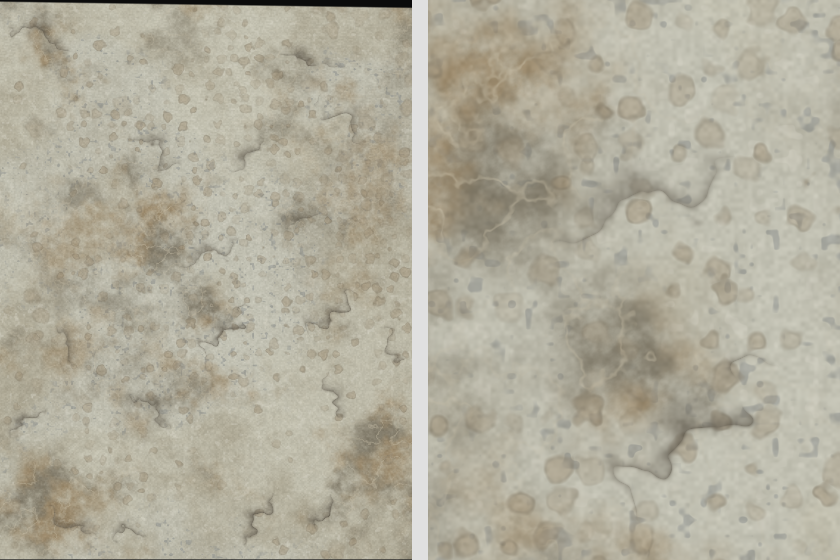
Left, the full canvas; right, a detail of the centre.
Write a Shadertoy shader that draws this texture.

```glsl
float hash(vec2 p) {
    return fract(sin(dot(p, vec2(127.1, 311.7))) * 43758.5453);
}

float noise(vec2 p) {
    vec2 i = floor(p), f = fract(p);
    f = f * f * (3.0 - 2.0 * f);
    return mix(mix(hash(i), hash(i + vec2(1, 0)), f.x),
               mix(hash(i + vec2(0, 1)), hash(i + vec2(1, 1)), f.x), f.y);
}

float fbm(vec2 p) {
    float sum = 0.0, amp = 0.5;
    for (int i = 0; i < 5; i++) {
        sum += amp * noise(p);
        p = mat2(1.6, 1.2, -1.2, 1.6) * p + 7.3;
        amp *= 0.5;
    }
    return sum;
}

// Broad weathered areas: xy is the centre, z the radius
float stainField(vec2 p) {
    vec3 stains[7] = vec3[7](
        vec3(0.35, 0.43, 0.085), vec3(0.26, 0.60, 0.080), vec3(0.62, 0.72, 0.065),
        vec3(0.54, 0.63, 0.050), vec3(0.08, 0.93, 0.100), vec3(0.64, 0.17, 0.085),
        vec3(0.10, 0.12, 0.090));
    float field = 0.0;
    for (int i = 0; i < 7; i++) {
        vec2 d = (p - stains[i].xy) / stains[i].z;
        field = max(field, exp(-0.8 * dot(d, d)));
    }
    return field;
}

// Short wandering cracks, sharp on one side and shaded on the other
float cracks(vec2 p) {
    p *= 6.0;
    vec2 base = floor(p);
    float dark = 0.0;
    for (int j = -1; j <= 1; j++)
    for (int i = -1; i <= 1; i++) {
        vec2 cell = base + vec2(i, j);
        float pick = hash(cell + 3.7);
        if (pick < 0.3) continue;
        vec2 centre = cell + 0.2 + 0.6 * vec2(hash(cell + 11.0), hash(cell + 23.0));
        float turn = hash(cell + 31.0) < 0.6 ? -0.55 : 0.8;
        turn += 0.8 * (hash(cell + 41.0) - 0.5);
        vec2 q = p - centre;
        q = vec2(cos(turn) * q.x + sin(turn) * q.y, cos(turn) * q.y - sin(turn) * q.x);
        q.y += 0.28 * (noise(vec2(q.x * 7.0, pick * 90.0)) - 0.5);
        q.y += 0.10 * (noise(p * 16.0) - 0.5);
        float taper = max(0.0, 1.0 - pow(abs(q.x) / mix(0.16, 0.38, hash(cell + 53.0)), 2.0));
        float side = q.y > 0.0 ? exp(-q.y * 20.0 / (0.3 + taper)) : exp(q.y * 85.0);
        dark = max(dark, side * sqrt(taper) * mix(0.45, 1.0, pick));
    }
    return dark * smoothstep(0.2, 0.5, noise(p * 5.0 + 9.0) + 0.15);
}

// Small round pits: x is the fill, y the darker rim
vec2 pits(vec2 p, float scale) {
    p *= scale;
    vec2 base = floor(p), pit = vec2(0.0);
    for (int j = -1; j <= 1; j++)
    for (int i = -1; i <= 1; i++) {
        vec2 cell = base + vec2(i, j);
        float cluster = smoothstep(0.35, 0.7, noise(cell * 5.0 / scale + 4.0));
        if (hash(cell + 61.0) > 0.1 + 0.5 * cluster) continue;
        vec2 centre = cell + 0.2 + 0.6 * vec2(hash(cell), hash(cell + 71.0));
        float radius = mix(0.12, 0.36, hash(cell + 83.0));
        float d = length(p - centre) + 0.28 * (noise(p * 3.5) - 0.5) - radius;
        float strength = mix(0.3, 1.0, hash(cell + 97.0));
        pit = max(pit, strength * vec2(smoothstep(0.12, -0.12, d), smoothstep(0.11, 0.0, abs(d))));
    }
    return pit;
}

void mainImage(out vec4 fragColor, in vec2 fragCoord) {
    vec2 p = fragCoord / iResolution.y;
    float across = fragCoord.x / iResolution.x;
    float broad = fbm(p * 5.0 + 2.0), medium = fbm(p * 22.0), fine = fbm(p * 75.0);

    // Pale plaster, slightly darker toward the right
    float shade = smoothstep(0.3, 0.7, 0.5 * broad + 0.3 * medium + 0.2 * fine);
    shade += 0.25 * smoothstep(0.65, 1.0, across) * smoothstep(0.75, 0.4, p.y);
    vec3 color = mix(vec3(0.765, 0.757, 0.692), vec3(0.670, 0.648, 0.570), shade);

    // Cool speckles and chalky flecks gathered in patches
    float patches = smoothstep(0.45, 0.62, fbm(p * 6.0 + 31.0));
    float speckle = 0.6 * noise(p * 210.0) + 0.4 * noise(p * 95.0 + 5.0);
    color = mix(color, vec3(0.755, 0.762, 0.725), 0.35 * patches);
    color = mix(color, vec3(0.57, 0.58, 0.565), 0.6 * patches * smoothstep(0.66, 0.82, speckle));
    color = mix(color, vec3(0.82, 0.81, 0.76), 0.35 * smoothstep(0.34, 0.18, speckle));

    // Mottled brown stains crossed by pale veins
    float stain = 0.55 * stainField(p) + 1.3 * (fbm(p * 13.0 + 17.0) - 0.48);
    stain = max(smoothstep(0.12, 0.58, stain), 0.6 * smoothstep(0.54, 0.72, fbm(p * 8.0 + 50.0)));
    vec3 brown = mix(vec3(0.50, 0.475, 0.41), vec3(0.60, 0.525, 0.405), smoothstep(0.35, 0.6, fbm(p * 17.0 + 70.0)));
    color = mix(color, brown, stain * (0.3 + 0.65 * smoothstep(0.3, 0.65, medium * 0.5 + fine * 0.5)));
    float vein = smoothstep(0.035, 0.0, abs(fbm(p * 26.0 + 40.0) - 0.48));
    color = mix(color, vec3(0.77, 0.735, 0.645), vein * (0.08 + 0.32 * stain));

    // Pits, then cracks
    vec2 pit = max(pits(p, 42.0), 0.8 * pits(p + 5.0, 24.0) * smoothstep(0.4, 0.6, broad));
    color = mix(color, vec3(0.60, 0.535, 0.43), 0.45 * pit.x);
    color = mix(color, vec3(0.49, 0.455, 0.385), 0.35 * pit.y * (0.4 + fine));
    color = mix(color, vec3(0.36, 0.335, 0.29), 0.75 * cracks(p));

    // Fine grain
    color += 0.055 * (noise(p * 380.0) - 0.5) + 0.03 * (noise(p * 190.0 + 8.0) - 0.5);

    // Slanted black strip at the top and a thin line at the bottom
    float pixel = 1.0 / iResolution.y;
    float top = 1.0 - mix(0.003, 0.014, across);
    color = mix(color, vec3(0.045), smoothstep(-pixel, pixel, p.y - top));
    color = mix(color, vec3(0.15), 0.7 * smoothstep(0.0025, 0.001, p.y));
    fragColor = vec4(color, 1.0);
}
```
